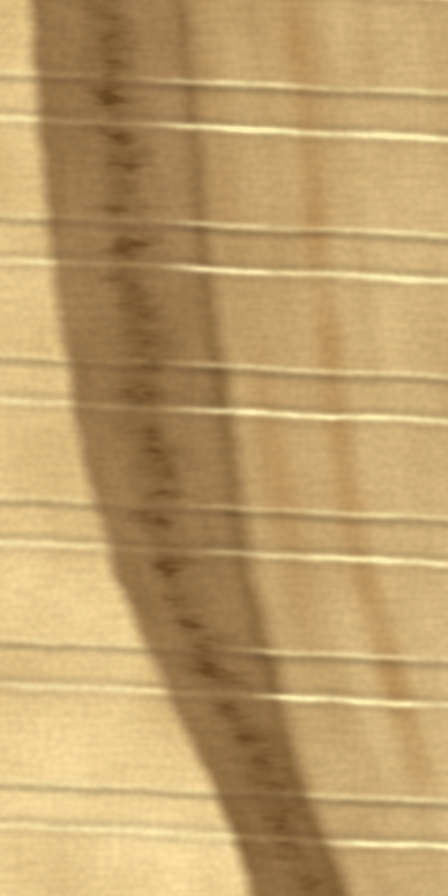
Write a Shadertoy shader that draws this texture.

```glsl
// Draws pale creased cloth with a curving brown band, a dark mottled core and a faint side stripe.

// Palette
const vec3 CREAM      = vec3(0.98, 0.87, 0.63);
const vec3 STRAW      = vec3(0.86, 0.73, 0.50);
const vec3 SAND       = vec3(0.85, 0.73, 0.51);
const vec3 TAN        = vec3(0.71, 0.57, 0.37);
const vec3 BAND_LIGHT = vec3(0.66, 0.52, 0.35);
const vec3 BAND_DARK  = vec3(0.52, 0.39, 0.23);
const vec3 CORE       = vec3(0.36, 0.24, 0.10);
const vec3 STRIPE     = vec3(0.70, 0.53, 0.32);
const vec3 GLINT      = vec3(1.00, 0.94, 0.70);

// Creases, in canvas heights
const float CREASE_PERIOD = 0.158;
const float CREASE_SLOPE  = 0.0235;
const float DULL_OFFSET   = 0.0807;
const float SHINY_OFFSET  = 0.1315;

// Band outlines: x at nine even steps from top to bottom
const float LEFT_EDGE[9]  = float[9](0.065, 0.085, 0.107, 0.140, 0.182, 0.250, 0.350, 0.470, 0.560);
const float RIGHT_EDGE[9] = float[9](0.417, 0.447, 0.468, 0.492, 0.528, 0.560, 0.618, 0.680, 0.775);
const float CORE_LINE[9]  = float[9](0.234, 0.252, 0.288, 0.304, 0.332, 0.376, 0.475, 0.590, 0.690);
const float SIDE_LINE[9]  = float[9](0.656, 0.684, 0.702, 0.730, 0.760, 0.802, 0.872, 0.950, 1.030);

vec2 gradientAt(vec2 cell) {
    vec3 h = fract(cell.xyx * vec3(0.1031, 0.1030, 0.0973));
    h += dot(h, h.yzx + 33.33);
    float angle = 6.2832 * fract((h.x + h.y) * h.z);
    return vec2(cos(angle), sin(angle));
}

// Gradient noise, roughly -1 to 1
float noise(vec2 p) {
    vec2 i = floor(p), f = fract(p);
    vec2 u = f * f * f * (f * (f * 6.0 - 15.0) + 10.0);
    vec2 e = vec2(1.0, 0.0);
    float top = mix(dot(gradientAt(i), f), dot(gradientAt(i + e), f - e), u.x);
    float low = mix(dot(gradientAt(i + e.yx), f - e.yx), dot(gradientAt(i + 1.0), f - 1.0), u.x);
    return 1.4 * mix(top, low, u.y);
}

float fbm(vec2 p) {
    float sum = 0.0, gain = 0.6;
    for (int i = 0; i < 3; i++) {
        sum += gain * noise(p);
        p = p * 2.03 + 17.3;
        gain *= 0.5;
    }
    return sum;
}

// Catmull-Rom curve through nine evenly spaced knots
float curve(float k[9], float t) {
    float s = clamp(t, 0.0, 0.9999) * 8.0;
    int i = int(s);
    float f = s - float(i);
    float a = k[max(i - 1, 0)], b = k[i], c = k[i + 1], d = k[min(i + 2, 8)];
    return b + 0.5 * f * (c - a + f * (2.0 * a - 5.0 * b + 4.0 * c - d + f * (3.0 * (b - c) + d - a)));
}

float bell(float x, float width) {
    return exp(-x * x / (width * width));
}

// Signed distance below the nearest crease, in canvas widths
float creaseDistance(float y, float offset) {
    return 2.0 * (mod(y - offset + 0.5 * CREASE_PERIOD, CREASE_PERIOD) - 0.5 * CREASE_PERIOD);
}

void mainImage(out vec4 fragColor, in vec2 fragCoord) {
    vec2 uv = fragCoord / iResolution.xy;
    float x = uv.x, t = 1.0 - uv.y;
    vec2 p = vec2(x, 2.0 * t);

    // Shared shading noise
    float clouds = fbm(p * vec2(4.0, 3.0) + 4.0);
    float threads = noise(p * vec2(12.0, 75.0));
    float grain = noise(p * 60.0 + 31.0);
    float wobble = 0.008 * noise(vec2(3.0, p.y * 9.0)) + 0.004 * noise(p * vec2(14.0, 36.0));

    // Band geometry
    float fromLeft = x - curve(LEFT_EDGE, t) - wobble;
    float fromRight = curve(RIGHT_EDGE, t) - x + wobble;
    float fromCore = x - curve(CORE_LINE, t);
    float fromSide = x - curve(SIDE_LINE, t);
    float band = smoothstep(-0.024, 0.022, fromLeft) * smoothstep(-0.032, 0.026, fromRight);
    float streaks = noise(vec2(fromSide * 16.0 + 5.0, p.y * 1.6));

    // Cloth: pale on the left, deeper beside the band on the right
    float glow = clamp(0.08 + 0.5 * t + 0.9 * clouds, 0.0, 1.0);
    vec3 leftCloth = mix(STRAW, CREAM, glow);
    float away = smoothstep(0.0, 0.30, -fromRight);
    float rightTone = clamp(0.12 + 0.48 * away + 0.36 * t + 0.45 * clouds + 0.22 * streaks, 0.0, 1.0);
    vec3 color = mix(leftCloth, mix(TAN, SAND, rightTone), step(0.0, fromCore));

    // Side stripe and the faint stain beside it
    float sideFade = (1.0 - smoothstep(0.84, 0.90, t)) * (0.6 + 0.4 * noise(p * vec2(5.0, 6.0)));
    color = mix(color, STRIPE, sideFade * bell(fromSide, 0.038));
    float stain = bell(x - 0.42 - 0.38 * t, 0.04) * bell(t - 0.54, 0.14);
    color = mix(color, STRIPE, 0.6 * stain);

    // Band, darkest toward its core, right rim and lower end
    float rims = 0.45 * bell(fromRight - 0.018, 0.026) + 0.25 * bell(fromLeft - 0.025, 0.028);
    float depth = 0.14 + rims + 0.42 * bell(fromCore, 0.08) + 0.25 * t * t;
    depth += 0.4 * clouds + 0.15 * noise(vec2(fromCore * 24.0, p.y * 5.0));
    color = mix(color, mix(BAND_LIGHT, BAND_DARK, clamp(depth, 0.0, 1.0)), band);

    // Core: a continuous soft seam crossed by short horizontal smudges
    float coreWander = fromCore + 0.014 * noise(vec2(8.0, p.y * 9.0));
    float smudge = fbm(vec2(fromCore * 8.0, p.y * 21.0) + 9.0);
    float core = bell(coreWander, 0.036) * clamp(0.36 + 0.75 * smudge, 0.0, 1.0);
    core += 0.50 * bell(coreWander, 0.075) * smoothstep(0.0, 0.55, smudge);
    color = mix(color, CORE, 0.75 * band * min(core, 1.0));

    // Creases: alternating dull and shiny ridges with soft shadows
    float y = t - CREASE_SLOPE * x + 0.0022 * noise(vec2(x * 5.0, t * 9.0));
    y += 0.0007 * noise(vec2(x * 21.0, t * 30.0));
    float dull = creaseDistance(y, DULL_OFFSET);
    float shiny = creaseDistance(y, SHINY_OFFSET);
    float inner = band * (1.0 - smoothstep(0.03, 0.17, fromCore));
    float lit = (1.0 - 0.78 * inner) * mix(0.66, 1.0, smoothstep(0.0, 0.14, fromCore));
    lit *= 0.92 + 0.6 * noise(vec2(x * 5.0, floor(y / CREASE_PERIOD) * 3.7 + 0.5));
    lit *= 1.0 + 0.35 * noise(vec2(x * 17.0, t * 24.0));
    float shade = 0.16 * bell(dull - 0.014, 0.011) + 0.10 * bell(shiny + 0.015, 0.011);
    shade += 0.07 * bell(shiny - 0.015, 0.011);
    color *= 1.0 - shade * (1.0 - 0.5 * inner);
    float ridge = 0.48 * bell(dull, 0.0075) + 0.84 * bell(shiny, 0.0075);
    ridge += 0.08 * bell(shiny, 0.020);
    color = mix(color, GLINT, clamp(lit * ridge, 0.0, 1.0));

    // Woven surface
    color *= 1.0 + 0.03 * threads + 0.035 * grain;
    fragColor = vec4(clamp(color, 0.0, 1.0), 1.0);
}
```
